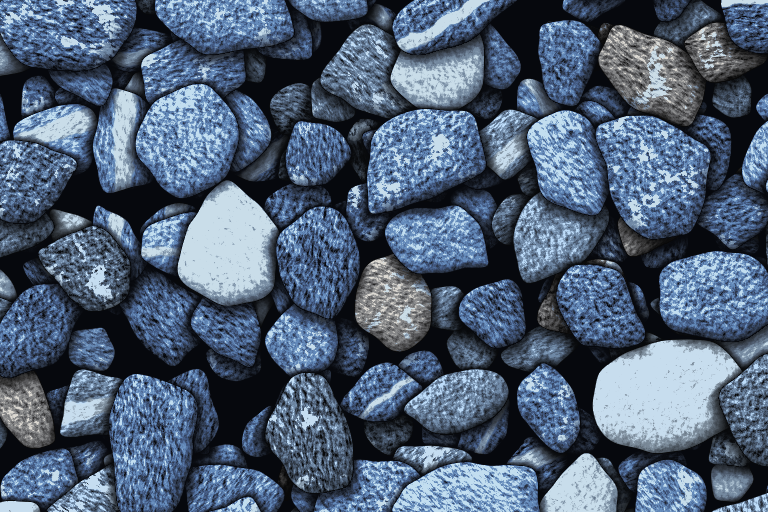
Give the GLSL for this texture, as a Shadertoy shader.

```glsl
// Heap of blue-grey river pebbles with pale veins, seen from above in soft light.
#define LARGE_CELL 0.250
#define CELL_SHRINK 0.70
#define STONE_RADIUS 0.465
#define JITTER 0.50
#define DOME 1.10
#define SHADOW_REACH 0.028
#define GRAIN 0.62
#define BUMP 0.34
#define VEINED_SHARE 0.18
#define WHITE_SHARE 0.09
#define BROWN_SHARE 0.06
#define EXPOSURE 1.10

const float TAU = 6.2831853;
const vec3 LIGHT = vec3(-0.27, 0.53, 0.80);

struct Stone {
    vec2 uv;       // surface position along the stone's own axes
    vec2 seed;
    vec3 normal;
    float light;   // rim, layer depth and cast shadows
};

vec2 hash2(vec2 p) {
    vec3 a = fract(p.xyx * vec3(0.1031, 0.1030, 0.0973));
    a += dot(a, a.yzx + 33.33);
    return fract((a.xx + a.yz) * a.zy);
}

float corner(vec2 cell, vec2 offset) {
    float angle = TAU * hash2(cell).x;
    return dot(vec2(cos(angle), sin(angle)), offset);
}

float gradientNoise(vec2 p) {
    vec2 i = floor(p), f = fract(p), e = vec2(1, 0);
    vec2 u = f * f * f * (f * (f * 6.0 - 15.0) + 10.0);
    return 1.4 * mix(mix(corner(i, f), corner(i + e, f - e), u.x),
                     mix(corner(i + e.yx, f - e.yx), corner(i + 1.0, f - 1.0), u.x), u.y);
}

float fbm(vec2 p) {
    float sum = 0.0, amp = 0.5;
    for (int i = 0; i < 4; i++) {
        sum += amp * gradientNoise(p);
        p = mat2(1.6, 1.2, -1.2, 1.6) * p + 7.3;
        amp *= 0.62;
    }
    return sum;
}

// Rounded polygon: returns its gradient in xy and its level in z (1 on the outline)
vec3 pebble(vec2 q, vec2 seed) {
    float sum = 0.0;
    vec2 slope = vec2(0);
    for (int i = 0; i < 6; i++) {
        vec2 h = hash2(seed + 31.7 * float(i + 1));
        float angle = (float(i) + 0.75 * (h.x - 0.5)) * TAU / 6.0;
        vec2 n = vec2(cos(angle), sin(angle)) / mix(0.80, 1.12, h.y);
        float x = max(dot(q, n), 0.0);
        float x7 = pow(x, 7.0);
        sum += x7 * x;
        slope += x7 * n;
    }
    float level = max(pow(sum, 0.125), 0.03);
    return vec3(slope / pow(level, 7.0), level);
}

// Lay one grid of stones over those already placed
void scatter(vec2 p, float cellSize, float layer, float pixel, inout Stone top) {
    vec2 g = p / cellSize + layer * 3.37;
    for (int j = -1; j <= 1; j++)
    for (int i = -1; i <= 1; i++) {
        float row = floor(g.y) + float(j);
        float shift = 0.5 * mod(row, 2.0);
        vec2 cell = vec2(floor(g.x - shift) + float(i), row);
        vec2 seed = cell + 40.0 + 57.0 * layer;
        vec2 pose = hash2(seed + 5.3), size = hash2(seed + 11.9);
        if (layer > 1.5 && hash2(seed + 2.1).x > 0.84) continue;

        vec2 v = g - cell - vec2(shift, 0) - 0.5 - JITTER * (hash2(seed) - 0.5);
        float c = cos(TAU * pose.x), s = sin(TAU * pose.x);
        float stretch = mix(1.0, 1.28, pose.y);
        float radius = STONE_RADIUS * cellSize * mix(0.74, 1.14, size.x);
        mat2 axes = mat2(c / stretch, -s * stretch, s / stretch, c * stretch) / radius;
        vec2 q = axes * v * cellSize;
        vec3 shape = pebble(q, seed);
        vec2 slope = shape.xy * axes;
        float dist = (shape.z - 1.0) / max(length(slope), 0.001);

        if (dist < 0.0) {
            float rim = smoothstep(0.0, -1.5 * pixel, dist);
            vec3 normal = normalize(vec3(slope * radius * DOME * pow(shape.z, 4.0), 1.0));
            top = Stone(q * radius * vec2(stretch, 1.0 / stretch), seed, normal,
                        rim * mix(0.72, 1.0, layer * 0.5));
        } else {
            float reach = SHADOW_REACH * (1.0 - 0.5 * normalize(slope).y);
            top.light *= mix(0.1, 1.0, smoothstep(-0.2 * reach, reach, dist));
        }
    }
}

// Tone ramp from black gaps through slate and blue to pale highlights
vec3 slateRamp(float t) {
    vec3 c = mix(vec3(0.025, 0.032, 0.05), vec3(0.17, 0.21, 0.28), smoothstep(0.0, 0.27, t));
    c = mix(c, vec3(0.26, 0.35, 0.51), smoothstep(0.22, 0.48, t));
    c = mix(c, vec3(0.39, 0.54, 0.73), smoothstep(0.45, 0.70, t));
    return mix(c, vec3(0.76, 0.87, 0.94), smoothstep(0.72, 1.05, t));
}

vec3 shade(Stone stone) {
    vec2 kind = hash2(stone.seed + 71.3), look = hash2(stone.seed + 83.7);
    vec2 uv = stone.uv + 9.0 * look;

    // Mottling, crystal grain, layered streaks and surface bumps
    float mottle = fbm(uv * 15.0);
    vec2 grainUv = uv * mix(vec2(85), vec2(60, 115), step(0.5, look.y));
    float grain = fbm(grainUv);
    float streak = gradientNoise(uv * vec2(9, 75) + 3.0 * mottle) * step(0.6, look.y);
    float bump = grain - fbm(grainUv + vec2(0.2, -0.35));
    float albedo = mix(0.46, 0.82, look.x) + 0.28 * mottle + GRAIN * grain
                 + 0.20 * streak + BUMP * bump;

    // Pale quartz: whole stones, straight bands and worn patches
    float white = step(kind.x, WHITE_SHARE);
    float band = abs(stone.uv.y + 0.05 * (look.x - 0.5) + 0.012 * mottle) - mix(0.004, 0.02, look.y);
    float veined = step(WHITE_SHARE, kind.x) * step(kind.x, WHITE_SHARE + VEINED_SHARE);
    white = max(white, veined * smoothstep(0.003, -0.002, band + 0.006 * grain));
    float patchy = step(0.66, kind.x) * smoothstep(0.20, 0.32, mottle + 0.4 * grain);
    white = max(white, 0.75 * patchy);
    albedo = mix(albedo, 1.10 + 0.40 * grain + 0.2 * mottle + 0.25 * bump, white);

    float lambert = max(dot(stone.normal, normalize(LIGHT)), 0.0);
    float tone = EXPOSURE * albedo * (0.16 + 1.02 * lambert) * stone.light;
    vec3 color = slateRamp(tone);

    // Neutral and brown stones
    float luma = dot(color, vec3(0.3, 0.55, 0.15));
    float brown = step(kind.y, BROWN_SHARE) * (1.0 - white);
    float grey = 0.7 * smoothstep(0.66, 0.80, kind.y);
    color = mix(color, luma * vec3(0.87, 1.02, 1.18), grey);
    color = mix(color, luma * vec3(1.04, 1.0, 0.95), 0.85 * brown);
    return mix(color, luma * vec3(0.95, 1.02, 1.06), 0.6 * white);
}

void mainImage(out vec4 fragColor, in vec2 fragCoord) {
    vec2 p = fragCoord / iResolution.y;
    float pixel = 1.0 / iResolution.y;
    p += 0.006 * vec2(gradientNoise(p * 17.0), gradientNoise(p * 17.0 + 50.0));

    Stone top = Stone(p, vec2(0), vec3(0, 0, 1), 0.0);
    for (int i = 0; i < 3; i++) {
        float layer = float(i);
        scatter(p, LARGE_CELL * pow(CELL_SHRINK, 2.0 - layer), layer, pixel, top);
    }
    fragColor = vec4(shade(top), 1.0);
}
```
